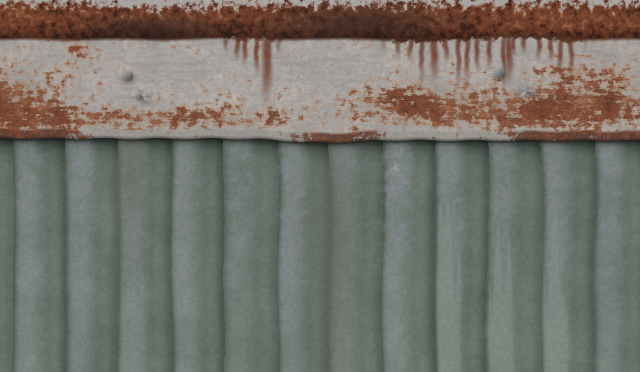
A WebGL 1 fragment shader for this texture:

```glsl
precision highp float;
// Weathered corrugated green sheet under a rusty galvanised flashing.
// Repeating ridges below; rolled rim, stained band and lip above, worn by
// gradient noise. Units are canvas heights, y measured downward.
uniform vec2 u_resolution;

#define PITCH 0.142
#define RIDGE_START 0.034
#define ROLL_Y 0.108
#define EDGE_Y 0.373
#define LIP 0.024
#define DRIP_PITCH 0.031
#define GRAIN 0.05
#define ZINC vec3(0.655, 0.638, 0.625)
#define GREEN vec3(0.385, 0.435, 0.4)
#define PALE vec3(0.475, 0.51, 0.495)

float hash(float n) { return fract(sin(n * 91.17) * 4375.85); }

vec2 gradient(vec2 c) {
  float a = 6.2832 * fract(sin(dot(c, vec2(127.1, 311.7))) * 4375.85);
  return vec2(cos(a), sin(a));
}

float noise(vec2 p) {
  vec2 i = floor(p), f = p - i, e = vec2(1, 0);
  vec2 s = f * f * f * (f * (f * 6.0 - 15.0) + 10.0);
  float a = mix(dot(gradient(i), f), dot(gradient(i + e), f - e), s.x);
  float b = mix(dot(gradient(i + e.yx), f - e.yx), dot(gradient(i + 1.0), f - 1.0), s.x);
  return mix(a, b, s.y);
}

float fbm(vec2 p) {
  float sum = 0.0, amp = 0.75;
  for (int i = 0; i < 5; i++) {
    sum += amp * noise(p);
    p = mat2(1.6, 1.2, -1.2, 1.6) * p + 3.7;
    amp *= 0.58;
  }
  return sum;
}

float blob(vec2 p, float x, float y, float w, float h) {
  vec2 d = (p - vec2(x, y)) / vec2(w, h);
  return exp(-dot(d, d));
}

float span(float x, float a, float b, float soft) {
  return smoothstep(a - soft, a + soft, x) * (1.0 - smoothstep(b - soft, b + soft, x));
}

vec3 rustColor(float n) {
  vec3 c = mix(vec3(0.25, 0.14, 0.11), vec3(0.45, 0.25, 0.17), smoothstep(-0.4, 0.1, n));
  return mix(c, vec3(0.6, 0.39, 0.27), smoothstep(0.1, 0.6, n));
}

float drip(vec2 p, float x, float len, float width) {
  float t = (p.y - ROLL_Y + 0.01) / len;
  float d = abs(p.x - x + 0.006 * noise(vec2(x * 50.0, p.y * 30.0)));
  return (1.0 - smoothstep(0.1, 1.0, d / width)) * (1.0 - smoothstep(0.3, 1.0, t));
}

vec3 corrugatedSheet(vec2 p, float edge) {
  float k = (p.x - RIDGE_START + 0.014 * noise(p * vec2(5, 3))) / PITCH;
  float id = floor(k), f = k - id;
  float cloud = fbm(p * 6.0), fine = fbm(p * 32.0);
  float face = smoothstep(0.0, 0.16, f) * (1.0 - smoothstep(0.3, 0.68, f));
  vec3 c = mix(GREEN, PALE, face * (0.65 + 0.4 * hash(id + 4.0)));
  // Dark groove beside each ridge, sharper on its right
  float groove = exp(-pow(min(f / 0.05, (1.0 - f) / 0.12), 2.0));
  c *= 1.0 - groove * (0.06 + 0.16 * hash(id + 9.0));
  c *= 1.0 + 0.04 * span(f, 0.68, 0.87, 0.08) + 0.11 * cloud + 0.05 * fine;
  // Lavender oxide near the top and along two worn ridges
  float oxide = face * (1.0 - smoothstep(0.4, 0.95, p.y));
  oxide += blob(p, 1.055, 0.5, 0.035, 0.2) + blob(p, 0.77, 0.56, 0.014, 0.25);
  oxide *= smoothstep(-0.1, 0.4, fine + 0.5 * cloud);
  c = mix(c, vec3(0.5, 0.505, 0.545), 0.6 * min(oxide, 1.0));
  c = mix(c, vec3(0.64, 0.62, 0.6), 0.8 * blob(p, 1.062, 0.44, 0.016, 0.06) * smoothstep(0.0, 0.3, fine));
  // Pale runs with ragged upper ends
  float top = 0.69 + 0.4 * noise(vec2(p.x * 48.0, 2.3)) + 0.08 * cloud;
  float runs = span(id, 7.5, 10.5, 0.1) + 0.55 * span(id, 1.5, 2.5, 0.1);
  runs *= span(f, 0.06, 0.5, 0.04) * smoothstep(top, top + 0.04, p.y);
  c = mix(c, vec3(0.505, 0.545, 0.515), 0.6 * runs);
  // Brown stains, then the shadow cast by the flashing
  float stain = blob(p, 0.89, 0.65, 0.05, 0.4) + blob(p, 0.35, 0.45, 0.035, 0.2);
  c = mix(c, vec3(0.4, 0.4, 0.365), 0.6 * stain);
  float depth = 0.008 + 0.016 * smoothstep(0.3, 0.8, f);
  return c * (1.0 - 0.75 * exp(-max(p.y - edge, 0.0) / depth));
}

vec3 flashing(vec2 p, float edge) {
  float cloud = fbm(p * 9.0), fine = fbm(p * 50.0), brushed = fbm(p * vec2(14, 90));
  vec3 c = ZINC * (1.0 + 0.13 * cloud + 0.1 * brushed);
  // Rust patches
  float wear = blob(p, 0.02, 0.27, 0.15, 0.09) + 0.75 * blob(p, 0.4, 0.32, 0.4, 0.035)
    + 0.8 * blob(p, 1.12, 0.28, 0.2, 0.06) + blob(p, 1.5, 0.3, 0.27, 0.055)
    + 0.6 * blob(p, 1.6, 0.21, 0.16, 0.07) + 0.5 * blob(p, 0.22, 0.14, 0.05, 0.05);
  wear = 0.85 * wear + 0.5 * cloud + 0.7 * fine + 0.45 * brushed;
  c = mix(c, vec3(0.64, 0.51, 0.41), 0.65 * smoothstep(0.05, 0.6, wear));
  c = mix(c, rustColor(0.12 + 0.6 * fine - 0.4 * cloud), 0.92 * smoothstep(0.38, 0.8, wear));
  // Drips below the roll
  float zone = span(p.x, 0.6, 0.75, 0.03) + span(p.x, 1.04, 1.56, 0.03) + 0.12;
  float run = max(drip(p, 0.717, 0.21, 0.02), max(drip(p, 1.168, 0.14, 0.017), drip(p, 1.368, 0.15, 0.017)));
  for (int i = -1; i <= 1; i++) {
    float cell = floor(p.x / DRIP_PITCH) + float(i);
    float x = (cell + 0.2 + 0.6 * hash(cell)) * DRIP_PITCH;
    run = max(run, drip(p, x, 0.03 + 0.12 * zone * hash(cell + 7.0), 0.011) * min(zone, 1.0));
  }
  c = mix(c, rustColor(0.4 * fine - 0.05), run * (0.8 + 0.4 * fine));
  // Bruises and bolts
  float bruise = blob(p, 0.385, 0.262, 0.02, 0.016) + blob(p, 1.415, 0.25, 0.022, 0.014);
  c = mix(c, vec3(0.3), 0.75 * bruise * smoothstep(-0.4, 0.2, fine));
  vec2 d = p - mix(vec2(0.345, 0.204), vec2(1.345, 0.195), step(0.8, p.x));
  c *= 1.0 - 0.4 * blob(d, 0.0, 0.008, 0.016, 0.013);
  c = mix(c, vec3(0.47 - 9.0 * (d.x + d.y)), 1.0 - smoothstep(0.011, 0.015, length(d)));
  // Folded lip
  float bare = span(p.x, 0.22, 0.8, 0.1) + span(p.x, 1.02, 1.36, 0.1);
  vec3 lip = mix(rustColor(0.5 * fine - 0.15), vec3(0.56, 0.55, 0.53), smoothstep(0.2, 0.7, bare - fine));
  lip *= 1.05 - 0.45 * smoothstep(edge - 0.01, edge, p.y);
  c = mix(c, lip, 0.85 * smoothstep(-0.006, 0.004, p.y - edge + LIP));
  // Rolled rim: pale upper line, rusty shoulder, dark underside
  float below = p.y - ROLL_Y - 0.012 * noise(vec2(p.x * 4.0, 1)) - 0.015 * fine * zone;
  float soot = blob(p, 0.42, 0.08, 0.17, 0.035) + blob(p, 0.96, 0.065, 0.22, 0.045);
  vec3 rim = rustColor(0.8 * fine + 0.4 * cloud + 0.14 - 4.0 * max(p.y - 0.045, 0.0));
  rim = mix(rim, vec3(0.22, 0.16, 0.145), 0.75 * min(soot, 1.0));
  rim *= 1.0 - 0.3 * smoothstep(0.065, 0.105, p.y);
  float line = 0.012 + 0.008 * span(p.x, 0.3, 0.62, 0.08) + 0.05 * fine;
  rim = mix(ZINC, rim, smoothstep(-0.014, 0.012, p.y - line));
  return mix(rim, c, smoothstep(-0.008, 0.006, below));
}

void main() {
  vec2 p = vec2(gl_FragCoord.x, u_resolution.y - gl_FragCoord.y) / u_resolution.y;
  float edge = EDGE_Y + 0.011 * blob(p, 0.87, p.y, 0.13, 1.0) + 0.005 * smoothstep(0.9, 1.2, p.x);
  edge += 0.002 * sin((p.x - RIDGE_START) * 6.2832 / PITCH);
  vec3 color = mix(flashing(p, edge), corrugatedSheet(p, edge), smoothstep(-0.002, 0.002, p.y - edge));
  color *= 1.0 + GRAIN * (noise(p * 150.0) + noise(p * 85.0));
  gl_FragColor = vec4(color, 1.0);
}
```
